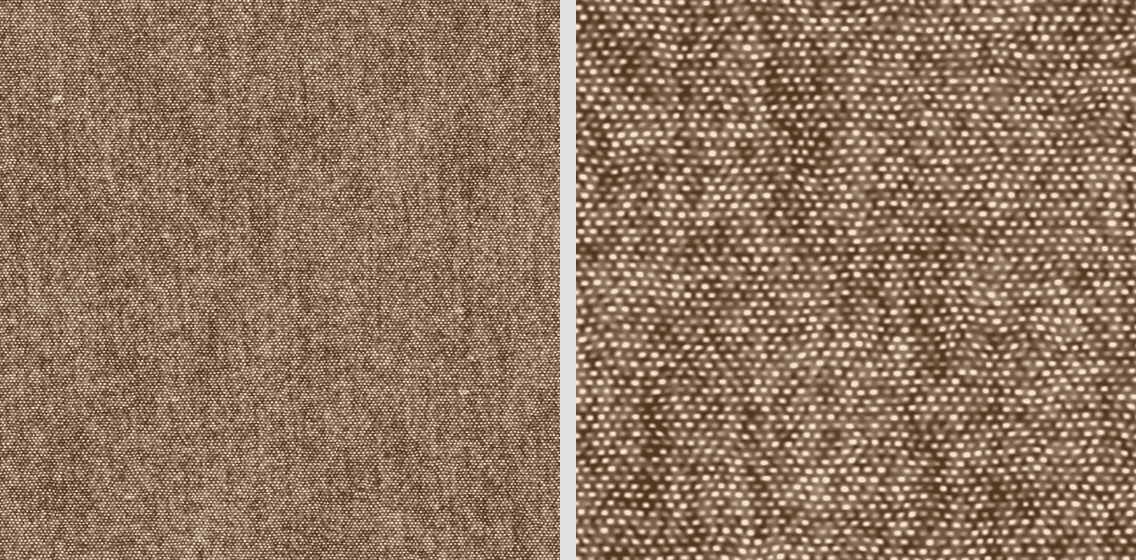
Left, the full canvas; right, a detail of the centre.
Reproduce this texture procedurally as a WebGL 1 fragment shader.

```glsl
precision highp float;
// Brown and cream plain-weave cloth with staggered stitches, slubs and pale nubs.

uniform vec2 u_resolution;

const vec3 BROWN_YARN = vec3(0.32, 0.21, 0.115);
const vec3 CREAM_YARN = vec3(0.92, 0.84, 0.76);
const vec2 STITCHES = vec2(138.0, 190.0);   // stitches per row, rows per canvas
const float BASE_TONE = 0.17;               // tone between the stitches
const float STITCH_TONE = 0.94;             // added at a stitch centre
const float STITCH_VARIATION = 0.95;        // spread of stitch brightness
const float STITCH_SHIFT = 0.16;            // uneven seating of each stitch
const float WOBBLE = 0.6;                   // thread drift, in stitches
const float PATCH_AMOUNT = 0.12;
const float WARP_STREAK_AMOUNT = 0.14;
const float WEFT_STREAK_AMOUNT = 0.10;
const float FIBRE_AMOUNT = 0.46;
const float NUB_GRID = 15.0;
const float NUB_CHANCE = 0.11;
const float NUB_TONE = 0.5;
const float SAMPLE_SPREAD = 0.4;            // antialiasing step, in pixels
const float PI = 3.14159265;

float hash(vec2 p) {
  return fract(sin(dot(p, vec2(127.1, 311.7))) * 43758.5453);
}

float noise(vec2 p) {
  vec2 cell = floor(p);
  vec2 f = fract(p);
  f = f * f * (3.0 - 2.0 * f);
  float low = mix(hash(cell), hash(cell + vec2(1.0, 0.0)), f.x);
  float high = mix(hash(cell + vec2(0.0, 1.0)), hash(cell + 1.0), f.x);
  return mix(low, high, f.y);
}

float signedNoise(vec2 p) {
  return noise(p) - 0.5;
}

// Light weft floats, offset by half a stitch on every other row.
float stitches(vec2 uv) {
  vec2 drift = vec2(signedNoise(uv * vec2(44.0, 60.0)),
                    signedNoise(uv * vec2(48.0, 30.0) + 41.0));
  vec2 p = uv * STITCHES + WOBBLE * drift;
  p.x += 0.5 * mod(floor(p.y), 2.0);
  vec2 cell = floor(p);
  vec2 seat = vec2(hash(cell + 29.3), hash(cell + 37.9)) - 0.5;
  // The shift fades to nothing at the cell edge, so the profile stays smooth.
  vec2 f = fract(p);
  f += STITCH_SHIFT * 4.0 * seat * f * (1.0 - f);
  vec2 profile = sin(PI * f);
  profile *= profile;
  float brightness = 1.0 + STITCH_VARIATION * (hash(cell) - 0.5);
  return profile.x * profile.y * brightness;
}

// Uneven dye and yarn thickness: patches, streaks and fine fibres.
float unevenness(vec2 uv) {
  float patches = signedNoise(uv * vec2(13.0, 9.0) + 7.0)
                + 0.9 * signedNoise(uv * vec2(42.0, 32.0) + 19.0);
  float warp = signedNoise(uv * vec2(130.0, 14.0) + 53.0)
             + 0.6 * signedNoise(uv * vec2(90.0, 40.0) + 71.0);
  float weft = signedNoise(uv * vec2(36.0, 180.0) + 89.0);
  float fibre = signedNoise(uv * vec2(270.0, 210.0) + 23.0);
  return PATCH_AMOUNT * patches + WARP_STREAK_AMOUNT * warp
       + WEFT_STREAK_AMOUNT * weft + FIBRE_AMOUNT * fibre;
}

// Sparse pale knots, each kept inside its own grid cell.
float nubs(vec2 uv) {
  vec2 p = uv * NUB_GRID;
  vec2 cell = floor(p);
  vec2 centre = 0.3 + 0.4 * vec2(hash(cell + 3.1), hash(cell + 8.7));
  vec2 offset = fract(p) - centre;
  offset.y += 0.6 * offset.x * (hash(cell + 5.3) - 0.5);
  float ragged = 0.12 * signedNoise(uv * 160.0);
  float reach = length(offset * vec2(0.7, 1.3)) + ragged;
  float present = step(1.0 - NUB_CHANCE, hash(cell + 13.9));
  float strength = mix(0.25, 1.0, hash(cell + 17.3));
  return present * strength * (1.0 - smoothstep(0.02, 0.12, reach));
}

vec3 cloth(vec2 uv) {
  float tone = BASE_TONE + STITCH_TONE * stitches(uv)
             + unevenness(uv) + NUB_TONE * nubs(uv);
  return mix(BROWN_YARN, CREAM_YARN, clamp(tone, 0.0, 1.08));
}

void main() {
  // Average four samples per pixel to soften the fine weave.
  vec3 colour = vec3(0.0);
  for (int i = 0; i < 2; i++) {
    for (int j = 0; j < 2; j++) {
      vec2 jitter = (vec2(float(i), float(j)) - 0.5) * SAMPLE_SPREAD;
      colour += cloth((gl_FragCoord.xy + jitter) / u_resolution.y);
    }
  }
  gl_FragColor = vec4(colour * 0.25, 1.0);
}
```
